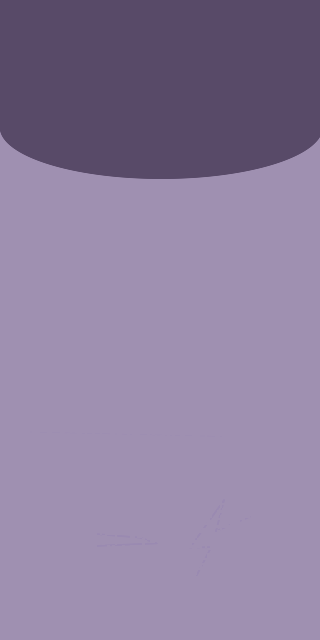
A Shadertoy shader for this background:

```glsl
// A flat lilac field under a dark plum cap with an elliptical lower rim.
// The cap is a rectangle joined to an ellipse; barely visible broken strokes
// near the bottom are line-segment distances thinned by a hash.

float hash(vec2 p) {
    return fract(sin(dot(p, vec2(127.1, 311.7))) * 43758.5453);
}

float segment(vec2 p, vec2 a, vec2 b) {
    vec2 ab = b - a;
    return length(p - a - ab * clamp(dot(p - a, ab) / dot(ab, ab), 0.0, 1.0));
}

// Approximate signed distance to an axis-aligned ellipse
float ellipse(vec2 p, vec2 radii) {
    float k = length(p / radii);
    return k * (k - 1.0) / max(length(p / (radii * radii)), 0.0001);
}

void mainImage(out vec4 fragColor, in vec2 fragCoord) {
    // Canvas width is one unit; the height is two
    vec2 p = fragCoord / iResolution.y * 2.0;
    float pixel = 2.0 / iResolution.y;

    vec3 lilac = vec3(0.624, 0.565, 0.694);
    vec3 plum = vec3(0.345, 0.290, 0.408);
    vec3 violet = vec3(0.590, 0.525, 0.695);

    // Jagged bolt
    float bolt = segment(p, vec2(0.70, 0.437), vec2(0.594, 0.289));
    bolt = min(bolt, segment(p, vec2(0.594, 0.289), vec2(0.66, 0.29)));
    bolt = min(bolt, segment(p, vec2(0.66, 0.29), vec2(0.615, 0.203)));
    bolt = min(bolt, segment(p, vec2(0.70, 0.437), vec2(0.675, 0.34)));
    bolt = min(bolt, segment(p, vec2(0.675, 0.34), vec2(0.78, 0.385)));

    // Thin wedge to its left
    float wedge = segment(p, vec2(0.30, 0.331), vec2(0.437, 0.32));
    wedge = min(wedge, segment(p, vec2(0.437, 0.32), vec2(0.49, 0.302)));
    wedge = min(wedge, segment(p, vec2(0.30, 0.294), vec2(0.49, 0.302)));

    // Broken, faint strokes
    float gaps = step(0.5, hash(floor(p * 128.0)));
    float stroke = 1.0 - smoothstep(0.0015, 0.0015 + pixel, min(bolt, wedge));
    float scratch = segment(p, vec2(0.09, 0.65), vec2(0.70, 0.636));
    float dash = (1.0 - smoothstep(0.0, pixel, scratch)) * 0.4;
    vec3 color = mix(lilac, violet, max(stroke, dash) * gaps * 0.6);

    // Dark cap with the curved rim
    vec2 q = p - vec2(0.504, 1.602);
    float cap = min(ellipse(q, vec2(0.505, 0.1615)), max(-q.y, abs(q.x) - 0.505));
    color = mix(color, plum, 1.0 - smoothstep(-0.5 * pixel, 0.5 * pixel, cap));

    fragColor = vec4(color, 1.0);
}
```
